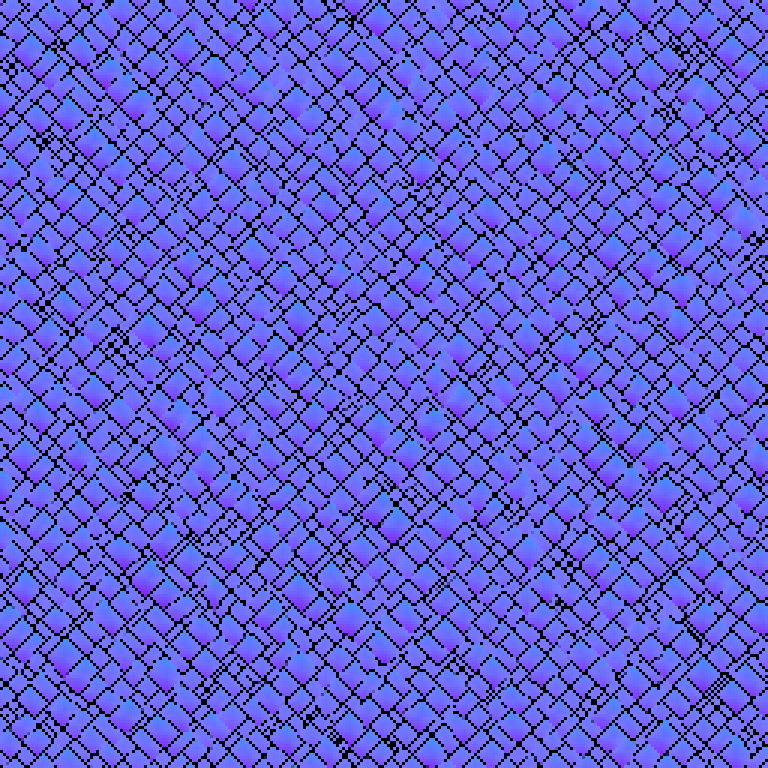
Write a three.js fragment shader that draws this texture map.

```glsl
// Tightly packed blue-violet diamonds of mixed sizes, parted by thin stepped black joints.
// A pinwheel grid of random rectangles is turned by 45 degrees and slightly warped, then
// sampled on a coarse raster; each tile is shaded by depth and by height above its middle.
varying vec2 vUv;

float hash(vec2 p) {
  return fract(sin(dot(p, vec2(127.1, 311.7))) * 43758.5453);
}

float noise(vec2 p) {
  vec2 i = floor(p), f = fract(p);
  f = f * f * (3.0 - 2.0 * f);
  return mix(mix(hash(i), hash(i + vec2(1.0, 0.0)), f.x),
             mix(hash(i + vec2(0.0, 1.0)), hash(i + 1.0), f.x), f.y);
}

// Shift of the joint through a grid vertex: larger tiles push smaller ones away.
float jointShift(vec2 v, bool upright) {
  float a = hash(v - 1.0), d = hash(v);
  float b = hash(v - vec2(1.0, 0.0)), c = hash(v - vec2(0.0, 1.0));
  float push = upright ? a + b - c - d : a + c - b - d;
  return clamp(push * 0.4, -0.36, 0.36);
}

// Lower corner in xy and upper corner in zw; joints alternate like a pinwheel.
vec4 tileBounds(vec2 id) {
  bool even = mod(id.x + id.y, 2.0) < 0.5;
  vec2 right = id + vec2(1.0, 0.0), top = id + vec2(0.0, 1.0);
  vec2 lo = id + vec2(jointShift(even ? id : top, true),
                      jointShift(even ? right : id, false));
  vec2 hi = id + 1.0 + vec2(jointShift(even ? id + 1.0 : right, true),
                            jointShift(even ? top : id + 1.0, false));
  return vec4(lo, hi);
}

void main() {
  // Coarse raster of 256 steps across gives the joints their stair edges
  vec2 uv = (floor(vUv * 256.0) + 0.5) / 256.0;

  // Turned grid with a gentle warp that skews the edges
  vec2 p = vec2(uv.x + uv.y, uv.y - uv.x) * 0.7071 * 40.0 + 50.0;
  p += 0.24 * (vec2(noise(p * 0.8), noise(p * 0.8 + 37.3)) - 0.5);

  // Find the tile that holds this point
  vec2 cell = floor(p), offset = vec2(0.0), size = vec2(1.0);
  float depth = -1.0;
  for (int y = -1; y <= 1; y++) {
    for (int x = -1; x <= 1; x++) {
      vec2 id = cell + vec2(float(x), float(y));
      vec4 box = tileBounds(id);
      vec2 lo = box.xy, hi = box.zw;

      // A few tiles break into four small ones
      if (hash(id + 71.7) < 0.05) {
        vec2 cut = mix(lo, hi, 0.4 + 0.2 * hash(id + 19.1));
        vec2 side = step(cut, p);
        lo = mix(lo, cut, side);
        hi = mix(cut, hi, side);
      }
      vec2 inside = min(p - lo, hi - p);
      float d = min(inside.x, inside.y);
      if (d > depth) {
        depth = d;
        offset = p - 0.5 * (lo + hi);
        size = hi - lo;
      }
    }
  }

  // Blue towards the upper right, violet towards the bottom, stronger on large tiles
  vec2 q = vec2(offset.x - offset.y, offset.x + offset.y) * 0.7071;
  float up = (q.y + 0.25 * q.x) * clamp(sqrt(size.x * size.y), 0.3, 1.4);
  float above = max(up - 0.08, 0.0), below = max(-up - 0.08, 0.0);
  vec2 rg = vec2(0.49) - 0.12 * max(depth, 0.0);
  rg += vec2(-0.2, 0.08) * above + vec2(0.03, -0.28) * below;

  // Black joints about one raster step wide
  float face = smoothstep(0.046, 0.05, depth);
  gl_FragColor = vec4(vec3(rg, 1.0) * face, 1.0);
}
```
